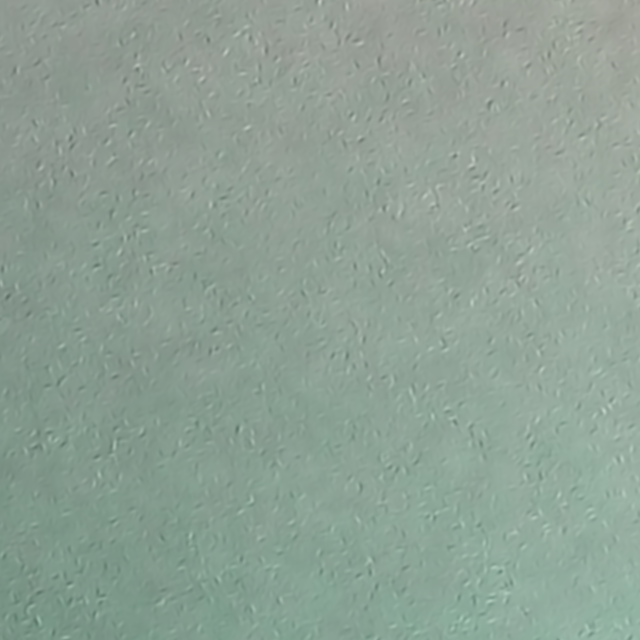
This texture is drawn by a Shadertoy shader. Its source:

```glsl
// Soft grey-green gradient covered with fine, slanted, wavelet-like grain.

#define GRAIN_CELLS 62.0      // grain cells per canvas height
#define GRAIN_CONTRAST 0.100  // brightness of the strongest flecks
#define GRAIN_TILT 1.15       // main fleck direction in radians
#define GRAIN_SPREAD 1.9      // range of fleck directions in radians
#define GRAIN_WAVES 1.1       // ripples per grain cell
#define GRAIN_BEND 0.35       // curvature of the flecks
#define TINT_CONTRAST 0.024   // strength of pink and green blotches
#define SHADE_CONTRAST 0.036  // strength of soft light and dark patches
#define MOTTLE_CONTRAST 0.036 // strength of small soft mottling

const vec3 LOWER_LEFT  = vec3(0.462, 0.572, 0.514);
const vec3 LOWER_RIGHT = vec3(0.578, 0.700, 0.640);
const vec3 UPPER_LEFT  = vec3(0.560, 0.598, 0.568);
const vec3 UPPER_RIGHT = vec3(0.632, 0.648, 0.612);
const float TAU = 6.2831853;

vec4 hash42(vec2 p) {
    vec4 q = fract(p.xyxy * vec4(0.1031, 0.1030, 0.0973, 0.1099));
    q += dot(q, q.wzxy + 33.33);
    return fract((q.xxyz + q.yzzw) * q.zywx);
}

float valueNoise(vec2 p) {
    vec2 cell = floor(p), f = fract(p);
    f = f * f * (3.0 - 2.0 * f);
    float low  = mix(hash42(cell).x, hash42(cell + vec2(1, 0)).x, f.x);
    float high = mix(hash42(cell + vec2(0, 1)).x, hash42(cell + vec2(1, 1)).x, f.x);
    return mix(low, high, f.y);
}

// Two turned octaves, centred on zero
float blotches(vec2 p) {
    p = mat2(0.8, 0.6, -0.6, 0.8) * p;
    return 0.65 * valueNoise(p + 60.0) + 0.35 * valueNoise(p.yx * 2.3 + 177.0) - 0.5;
}

// Short rippled fleck: a windowed Gaussian crossed by a bent cosine wave
float fleck(vec2 d, float angle, float phase, float bend) {
    vec2 along = vec2(cos(angle), sin(angle));
    vec2 q = vec2(dot(d, along), dot(d, vec2(-along.y, along.x)));
    q.y += bend * q.x * q.x;
    float envelope = exp(-6.0 * q.x * q.x - 7.0 * q.y * q.y);
    return envelope * max(0.0, 1.0 - dot(d, d)) * cos(TAU * GRAIN_WAVES * q.y + phase);
}

// Sum of randomly placed flecks with a few strong ones among many faint ones
float grain(vec2 p) {
    vec2 home = floor(p);
    float sum = 0.0;
    for (int y = -1; y <= 1; y++)
    for (int x = -1; x <= 1; x++)
    for (int k = 0; k < 2; k++) {
        vec2 cell = home + vec2(x, y);
        vec2 seed = cell + 100.0 + 211.0 * float(k);
        vec4 place = hash42(seed);
        vec4 form = hash42(seed + 503.0);
        float angle = GRAIN_TILT + (place.z - 0.5) * GRAIN_SPREAD;
        float bend = GRAIN_BEND * (2.0 * form.z - 1.0);
        float weight = 0.15 + 1.05 * pow(form.x, 6.0);
        sum += weight * fleck(p - cell - place.xy, angle, TAU * form.y, bend);
    }
    return sum;
}

void mainImage(out vec4 fragColor, in vec2 fragCoord) {
    vec2 uv = fragCoord / iResolution.xy;
    vec2 p = fragCoord / iResolution.y;

    // Four-corner gradient
    vec3 color = mix(mix(LOWER_LEFT, LOWER_RIGHT, uv.x),
                     mix(UPPER_LEFT, UPPER_RIGHT, uv.x), uv.y);

    // Soft shade, mottling and tint variation
    color += SHADE_CONTRAST * blotches(p * 20.0 + 40.0);
    color += MOTTLE_CONTRAST * blotches(p * 48.0 + 130.0);
    color += TINT_CONTRAST * blotches(p * 22.0 + 80.0) * vec3(1.0, -0.45, 0.2);

    // Grain gathered in loose clusters
    float cluster = mix(0.45, 1.25, smoothstep(0.15, 0.85, valueNoise(p * 19.0 + 9.0)));
    color += GRAIN_CONTRAST * cluster * grain(p * GRAIN_CELLS) * vec3(1.0, 0.97, 0.96);

    fragColor = vec4(clamp(color, 0.0, 1.0), 1.0);
}
```
